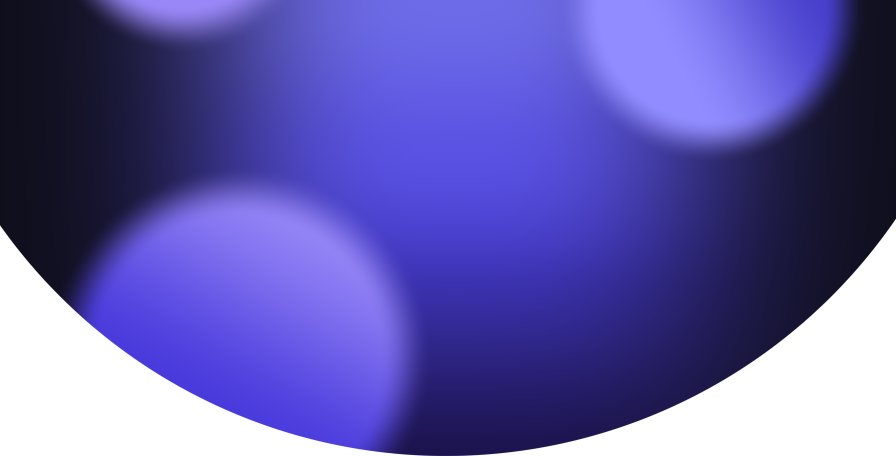
Reproduce this background procedurally as a Shadertoy shader.

```glsl
// A dark disc cropped by the canvas, lit by a tall violet beam, with three
// blurred orbs floating in it. Layered falloffs and soft circle masks are
// blended back to front, then the disc is cut out over white.

// Coverage of a circle whose rim is blurred over +-blur.
float softDisc(vec2 p, vec2 centre, float radius, float blur) {
    return 1.0 - smoothstep(-blur, blur, length(p - centre) - radius);
}

// Position along a colour ramp running from a to b, limited to 0..1.
float rampAlong(vec2 p, vec2 a, vec2 b) {
    vec2 axis = b - a;
    return smoothstep(0.0, 1.0, dot(p - a, axis) / dot(axis, axis));
}

// Violet beam: a vertical ramp fading sideways into the night colour.
vec3 beam(vec2 p) {
    vec3 ramp = mix(vec3(0.10, 0.07, 0.28), vec3(0.26, 0.22, 0.77), smoothstep(-0.08, 0.54, p.y));
    ramp = mix(ramp, vec3(0.35, 0.32, 0.89), smoothstep(0.36, 0.68, p.y));
    ramp = mix(ramp, vec3(0.43, 0.42, 0.91), smoothstep(0.62, 1.0, p.y));

    float offset = p.x - 0.015;
    float width = offset < 0.0 ? 0.56 : 0.58;
    float falloff = exp(-pow(abs(offset) / width, 3.0));
    vec3 night = mix(vec3(0.055, 0.055, 0.10), vec3(0.09, 0.08, 0.19), exp(-pow(offset / 0.8, 4.0)));
    return mix(night, ramp, falloff);
}

void mainImage(out vec4 fragColor, in vec2 fragCoord) {
    // Canvas height is one unit; x is measured from the middle.
    vec2 p = vec2(fragCoord.x - 0.5 * iResolution.x, fragCoord.y) / iResolution.y;
    vec3 color = beam(p);

    // Lower left orb, lit from the upper right.
    vec3 lowerOrb = mix(vec3(0.28, 0.22, 0.86), vec3(0.59, 0.53, 0.97),
                        rampAlong(p, vec2(-0.58, 0.10), vec2(-0.31, 0.58)));
    color = mix(color, lowerOrb, softDisc(p, vec2(-0.459, 0.213), 0.367, 0.058));

    // Upper right orb, fading to indigo towards its upper right.
    vec3 rightOrb = mix(vec3(0.57, 0.55, 1.0), vec3(0.28, 0.25, 0.80),
                        rampAlong(p, vec2(0.48, 0.86), vec2(0.82, 1.04)));
    color = mix(color, rightOrb, softDisc(p, vec2(0.579, 0.98), 0.29, 0.048));

    // Upper left orb, mostly above the canvas.
    color = mix(color, vec3(0.60, 0.53, 0.97), softDisc(p, vec2(-0.583, 1.185), 0.25, 0.052));

    // Disc cut out over white with a pixel-wide smooth edge.
    float rim = length(p - vec2(-0.005, 1.197)) - 1.197;
    float pixel = 1.0 / iResolution.y;
    color = mix(color, vec3(1.0), smoothstep(-0.7 * pixel, 0.7 * pixel, rim));

    fragColor = vec4(color, 1.0);
}
```
